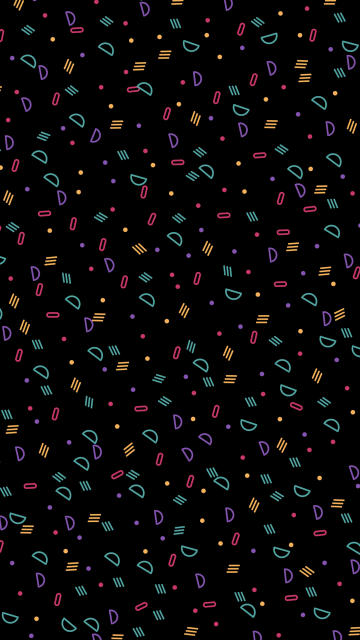
Reproduce this pattern procedurally as a WebGL 2 fragment shader.

```glsl
#version 300 es
precision highp float;
// Scattered neon confetti: half discs, capsules, line triplets and dots on black.

uniform vec2 u_resolution;
out vec4 outColor;

const vec3 TEAL   = vec3(0.32, 0.65, 0.64);
const vec3 PURPLE = vec3(0.52, 0.33, 0.69);
const vec3 ORANGE = vec3(0.96, 0.70, 0.36);
const vec3 PINK   = vec3(0.79, 0.22, 0.42);

const float CELLS_ACROSS = 14.4;
const float LATTICE_TILT = 0.36;
const float JITTER = 0.54;
const float STROKE = 0.034; // half the line width, in cells

float hash(vec2 cell, float seed) {
    vec3 v = fract(vec3(cell.xyx + seed * 17.3) * vec3(0.1031, 0.1030, 0.0973));
    v += dot(v, v.yzx + 33.33);
    return fract((v.x + v.y) * v.z);
}

// Coordinates of p in a frame rotated by angle.
vec2 turn(vec2 p, float angle) {
    float c = cos(angle), s = sin(angle);
    return vec2(c * p.x + s * p.y, c * p.y - s * p.x);
}

// Distance to a centred horizontal segment.
float segment(vec2 p, float halfLength) {
    return length(vec2(max(abs(p.x) - halfLength, 0.0), p.y));
}

// Outlined half disc with its dome towards +y.
float halfDisc(vec2 p, float radius) {
    p.y += 0.42 * radius;
    float arc = p.y > 0.0 ? abs(length(p) - radius)
                          : length(vec2(abs(p.x) - radius, p.y));
    return min(arc, segment(p, radius)) - STROKE;
}

float capsule(vec2 p, float halfLength, float radius) {
    return abs(segment(p, halfLength) - radius) - STROKE;
}

// Three parallel strokes, each slid a little along the next.
float triplet(vec2 p, float halfLength, float spacing, float slide) {
    float d = 1.0;
    for (int i = -1; i <= 1; i++) {
        vec2 offset = float(i) * vec2(slide, spacing);
        d = min(d, segment(p - offset, halfLength));
    }
    return d - STROKE * 0.94;
}

// Picks one of two preferred angles, with slight wobble and rare odd turns.
float pickAngle(vec2 cell, float first, float second, float firstShare) {
    float angle = hash(cell, 4.0) < firstShare ? first : second;
    float wobble = hash(cell, 5.0) - 0.5;
    return angle + wobble * (hash(cell, 6.0) < 0.1 ? 1.8 : 0.14);
}

// Colour in rgb, signed distance in a.
vec4 motif(vec2 p, vec2 cell, int kind) {
    if (kind == 0) {
        return vec4(TEAL, halfDisc(turn(p, pickAngle(cell, -0.6, 2.85, 0.6)), 0.31));
    }
    if (kind == 2) {
        return vec4(PINK, capsule(turn(p, pickAngle(cell, 1.3, 0.05, 0.7)), 0.155, 0.077));
    }
    if (kind == 3) {
        return vec4(TEAL, triplet(turn(p, pickAngle(cell, -1.13, -0.6, 0.6)), 0.17, 0.12, 0.04));
    }
    if (kind == 5) {
        return vec4(PURPLE, halfDisc(turn(p, pickAngle(cell, -1.4, -1.25, 0.8)), 0.265));
    }
    if (kind == 6) {
        return vec4(ORANGE, triplet(turn(p, pickAngle(cell, 0.03, 1.17, 0.6)), 0.19, 0.13, 0.045));
    }
    vec3 dotColor = kind == 1 ? ORANGE : kind == 4 ? PINK : PURPLE;
    return vec4(dotColor, length(p) - 0.09);
}

// Evenly interleaved kinds, with some cells shuffled.
int pickKind(vec2 cell) {
    float ordered = mod(cell.x + 3.0 * cell.y, 8.0);
    float shuffled = floor(8.0 * hash(cell, 8.0));
    return int(hash(cell, 7.0) < 0.3 ? shuffled : ordered);
}

void main() {
    float pixel = CELLS_ACROSS / u_resolution.x;
    vec2 grid = turn(gl_FragCoord.xy * pixel, LATTICE_TILT);
    vec2 home = floor(grid);
    vec3 color = vec3(0.0);

    // Neighbouring cells may reach into this one.
    for (int y = -1; y <= 1; y++) {
        for (int x = -1; x <= 1; x++) {
            vec2 cell = home + vec2(x, y);
            vec2 jitter = vec2(hash(cell, 1.0), hash(cell, 2.0)) - 0.5;
            vec2 center = cell + 0.5 + jitter * JITTER;
            vec2 local = turn(grid - center, -LATTICE_TILT);
            vec4 shape = motif(local, cell, pickKind(cell));
            float cover = 1.0 - smoothstep(-0.7 * pixel, 0.7 * pixel, shape.a);
            color = mix(color, shape.rgb, cover);
        }
    }
    outColor = vec4(color, 1.0);
}
```
